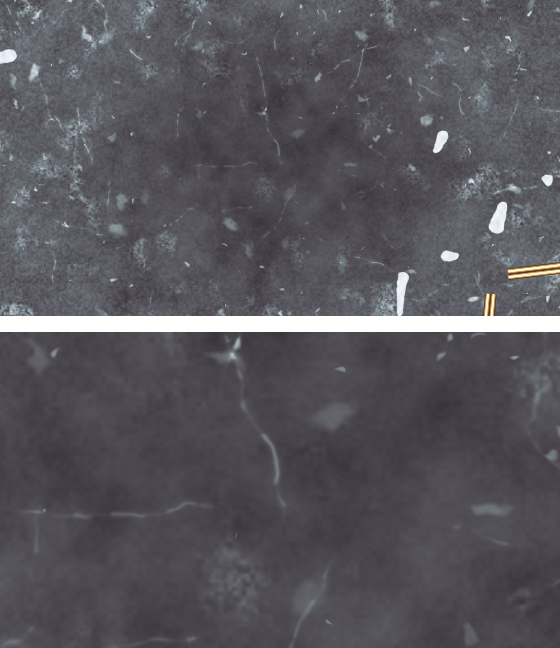
Top: the whole. Bottom: its middle third, enlarged.
A Shadertoy shader for this texture:

```glsl
// A worn dark slate surface: cloudy grey stain and fine grain, paler at the rim,
// covered by hair scratches, chalky flecks and white chips, with brass strips
// in the lower right corner. Built from value noise and distance functions.

float hash(vec2 p) {
    vec3 q = fract(p.xyx * vec3(0.1031, 0.1030, 0.0973));
    q += dot(q, q.yzx + 33.33);
    return fract((q.x + q.y) * q.z);
}

float noise(vec2 p) {
    vec2 i = floor(p), f = fract(p);
    f = f * f * (3.0 - 2.0 * f);
    return mix(mix(hash(i), hash(i + vec2(1, 0)), f.x),
               mix(hash(i + vec2(0, 1)), hash(i + vec2(1, 1)), f.x), f.y);
}

float fbm(vec2 p) {
    float sum = 0.0, amp = 0.5;
    for (int i = 0; i < 5; i++) {
        sum += amp * noise(p);
        p = mat2(1.6, 1.2, -1.2, 1.6) * p + 7.3;
        amp *= 0.5;
    }
    return sum / 0.97;
}

// Coordinates along and across a direction
vec2 turn(vec2 p, float angle) {
    float c = cos(angle), s = sin(angle);
    return vec2(c * p.x + s * p.y, c * p.y - s * p.x);
}

// Thin bent lines, broken up along their length
float scratches(vec2 p, float aspect) {
    float light = 0.0;
    for (int i = 0; i < 44; i++) {
        float k = float(i);
        vec2 centre = vec2(hash(vec2(k, 1.7)) * aspect, hash(vec2(k, 5.1)));
        vec2 q = turn(p - centre, 6.283 * hash(vec2(k, 9.4)));
        float halfLength = mix(0.04, 0.17, pow(hash(vec2(k, 12.8)), 2.0));
        float bend = (hash(vec2(k, 17.2)) - 0.5) * 5.0;
        float d = abs(q.y - bend * q.x * q.x) / sqrt(1.0 + 4.0 * bend * bend * q.x * q.x);
        float span = 1.0 - smoothstep(0.6, 1.0, abs(q.x) / halfLength);
        float broken = smoothstep(0.25, 0.75, noise(vec2(q.x * 90.0, k * 3.0)));
        float line = exp(-d * d / 0.000006) + 0.25 * exp(-d * d / 0.00008);
        light += line * span * (0.25 + broken) * mix(0.06, 0.2, hash(vec2(k, 21.6)));
    }
    return light;
}

// One irregular soft spot in some cells of a grid
float flecks(vec2 p, float cell, float chance, float seed) {
    vec2 id = floor(p / cell);
    float light = 0.0;
    for (int y = -1; y <= 1; y++)
    for (int x = -1; x <= 1; x++) {
        vec2 n = id + vec2(x, y);
        vec2 jitter = vec2(hash(n + seed), hash(n + seed + 31.7));
        vec2 q = turn(p - (n + jitter) * cell, 6.283 * hash(n + seed + 57.1));
        float size = cell * mix(0.04, 0.14, hash(n + seed + 71.3));
        float d = length(q * vec2(0.65, 1.2)) / size;
        float shown = step(hash(n + seed + 93.9), chance);
        light += shown * (1.0 - smoothstep(0.3, 1.3, d)) * mix(0.12, 0.5, jitter.x);
    }
    return light;
}

float chip(vec2 p, vec2 centre, float angle, float halfLength, float radius) {
    vec2 q = turn(p - centre, angle);
    radius *= 1.0 + 0.3 * q.x / halfLength;
    q.x -= clamp(q.x, radius - halfLength, halfLength - radius);
    return 1.0 - smoothstep(-0.002, 0.003, length(q) - radius);
}

// Twin bright stripes with golden rims over a dark brown bed
vec3 brass(vec3 col, vec2 p, vec2 start, float angle, float len) {
    vec2 q = turn(p - start, angle);
    float inside = smoothstep(-0.002, 0.002, q.x) * (1.0 - smoothstep(-0.002, 0.002, q.x - len));
    float d = abs(abs(q.y) - 0.009);
    float bed = 1.0 - smoothstep(0.016, 0.021, abs(q.y));
    col = mix(col, vec3(0.30, 0.21, 0.13), bed * inside * 0.85);
    col = mix(col, vec3(0.80, 0.58, 0.27), inside * (1.0 - smoothstep(0.005, 0.008, d)));
    return mix(col, vec3(1.0, 0.96, 0.83), inside * (1.0 - smoothstep(0.002, 0.005, d)));
}

void mainImage(out vec4 fragColor, in vec2 fragCoord) {
    vec2 p = fragCoord / iResolution.y;
    float aspect = iResolution.x / iResolution.y;
    vec2 warp = vec2(noise(p * 24.0), noise(p * 24.0 + 40.0)) - 0.5;
    vec2 fine = vec2(noise(p * 85.0), noise(p * 85.0 + 60.0)) - 0.5;
    float rim = smoothstep(0.15, 1.1, length((p - vec2(0.5 * aspect, 0.48)) / vec2(0.92, 0.68)));

    // Stained ground and grain
    float tone = 0.275 + 0.11 * rim;
    tone += (fbm(p * 5.0) - 0.5) * 0.16 + (fbm(p * 17.0 + 20.0) - 0.5) * 0.13;
    float grain = noise(p * 210.0) + noise(p * 120.0 + 9.0) - 1.0;
    tone += grain * mix(0.02, 0.09, rim);

    // Chalky patches, scratches and flecks
    float chalk = smoothstep(0.58, 0.85, fbm(p * 13.0 + 70.0));
    tone += chalk * mix(0.10, 0.26, rim) * (0.7 + grain);
    tone += scratches(p + warp * 0.022 + fine * 0.004, aspect) * mix(0.75, 1.1, rim);
    vec2 rough = p + warp * 0.02 + fine * 0.012;
    tone += flecks(rough, 0.15, 0.55, 3.0) * mix(0.5, 1.0, rim);
    tone += flecks(rough, 0.06, 0.30, 140.0) * mix(0.6, 1.0, rim);

    // White chips, mostly on the right
    vec2 edge = p + warp * 0.010 + fine * 0.004;
    float chips = chip(edge, vec2(0.015, 0.82), 0.3, 0.038, 0.018);
    for (int i = 0; i < 5; i++) {
        float k = float(i);
        vec2 centre = vec2(1.27 + mod(0.155 * k, 0.5), 0.07 + 0.12 * k);
        float halfLength = 0.035 + 0.035 * abs(cos(1.5 * k)) - 0.008 * k;
        chips = max(chips, chip(edge, centre, 1.5 + 1.5 * k, halfLength, mix(0.011, 0.02, hash(vec2(k, 4.4)))));
    }
    tone = mix(min(tone, 0.88), 0.93 + 0.08 * fine.x, chips);

    // Warm shadows, cool lights
    float cool = smoothstep(0.25, 0.58, tone);
    vec3 col = tone + vec3(mix(0.016, -0.045, cool), 0.0, 0.026);
    col.r += 0.03 * smoothstep(0.6, 0.95, tone);

    col = brass(col, p, vec2(1.608, 0.132), 0.12, 0.3);
    col = brass(col, p, vec2(1.545, -0.02), 1.48, 0.09);
    fragColor = vec4(clamp(col, 0.0, 1.0), 1.0);
}
```
